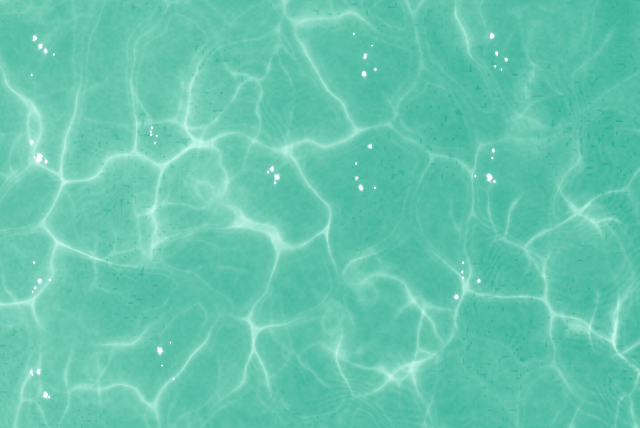
A Shadertoy shader for this texture:

```glsl
// Sunlit shallow turquoise water: a warped cellular net of broken caustic lines
// over soft swells, with frayed filaments, ring ripples, specks and sun glints.
// Light is summed as one level (the red value) and then coloured by a ramp.

const vec3 DEEP = vec3(0.25, 0.71, 0.61);
const vec3 MID  = vec3(0.39, 0.77, 0.68);
const vec3 PALE = vec3(0.70, 0.94, 0.87);
const vec3 GLINT = vec3(0.97, 1.0, 1.0);
const vec2 NET_SCALE = vec2(5.2, 4.2);       // caustic cells per canvas height
const vec2 FILAMENT_SCALE = vec2(9.5, 6.5);
const float NET_WARP = 0.36;
const float LINE_WIDTH = 0.026;              // in cell units
const float GLOW_WIDTH = 0.13;
const float LEVEL_LEFT = 0.372, LEVEL_RIGHT = 0.292;
const float MOTTLE = 0.05, GRAIN = 0.075;
const float GLINT_GRID = 4.0;

vec2 hash2(vec2 p) {
    vec3 q = fract(p.xyx * vec3(0.1031, 0.1030, 0.0973));
    q += dot(q, q.yzx + 33.33);
    return fract((q.xx + q.yz) * q.zy);
}

float valueNoise(vec2 p) {
    vec2 i = floor(p), f = fract(p);
    f = f * f * (3.0 - 2.0 * f);
    return mix(mix(hash2(i).x, hash2(i + vec2(1, 0)).x, f.x),
               mix(hash2(i + vec2(0, 1)).x, hash2(i + vec2(1, 1)).x, f.x), f.y);
}

// Layered sines, about -1 to 1
float swell(vec2 p) {
    float sum = 0.0, amp = 0.5;
    for (int i = 0; i < 5; i++) {
        sum += amp * sin(p.x + 1.4 * sin(p.y + float(i)));
        p = mat2(0.8, 0.6, -0.6, 0.8) * p * 1.7 + 2.3;
        amp *= 0.55;
    }
    return sum;
}

// Distance to the nearest cell border, softly joined so that corners flare
float borderDistance(vec2 p) {
    vec2 cell = floor(p), f = fract(p), nearest = vec2(0), home = vec2(0);
    float best = 9.0;
    for (int y = -1; y <= 1; y++)
    for (int x = -1; x <= 1; x++) {
        vec2 g = vec2(x, y);
        vec2 r = g + 0.05 + 0.9 * hash2(cell + g) - f;
        if (dot(r, r) < best) { best = dot(r, r); nearest = r; home = g; }
    }
    float sum = 1e-6;
    for (int y = -2; y <= 2; y++)
    for (int x = -2; x <= 2; x++) {
        vec2 g = home + vec2(x, y);
        if (x == 0 && y == 0) continue;
        vec2 r = g + 0.05 + 0.9 * hash2(cell + g) - f;
        sum += exp(-26.0 * dot(0.5 * (nearest + r), normalize(r - nearest)));
    }
    return -log(sum) / 26.0;
}

// Clusters of small white sun reflections, each kept inside its grid cell
float glints(vec2 p) {
    vec2 cell = floor(p * GLINT_GRID), f = fract(p * GLINT_GRID);
    if (hash2(cell + 41.0).x > 0.62) return 0.0;
    vec2 centre = 0.35 + 0.3 * hash2(cell + 7.0);
    float light = 0.0;
    for (int i = 0; i < 5; i++) {
        vec2 h = hash2(cell * 5.0 + float(i) * 17.3 + 3.0);
        vec2 d = (f - centre - (h - 0.5) * vec2(0.26, 0.42)) / GLINT_GRID;
        float radius = mix(0.002, 0.0085, pow(hash2(h * 91.0 + cell).x, 3.0));
        float dist = length(d * vec2(1.0, 0.8)) * (0.75 + 0.6 * valueNoise(p * 190.0));
        light += smoothstep(radius * 1.5, radius * 0.3, dist) + 0.4 * exp(-dist / radius);
    }
    vec2 edge = smoothstep(0.0, 0.12, f) * smoothstep(1.0, 0.88, f);
    return min(light, 1.0) * edge.x * edge.y;
}

void mainImage(out vec4 fragColor, in vec2 fragCoord) {
    vec2 p = fragCoord / iResolution.y;
    vec2 uv = fragCoord / iResolution.xy;
    vec2 warp = vec2(swell(p * 7.0), swell(p.yx * 6.0 + 4.7));
    float broad = swell(p * 3.6 + 1.0);
    float rough = smoothstep(0.25, 0.95, 0.55 * uv.x + 0.6 * (1.0 - uv.y) + 0.35 * broad);
    float fray = valueNoise(p * 45.0) - 0.5;

    // Water body: light on the left, deeper on the right
    float level = mix(LEVEL_LEFT, LEVEL_RIGHT, smoothstep(0.1, 1.0, uv.x));
    level += 0.022 * broad + 0.016 * warp.x;

    // Main caustic net: lines fade in and out, with a faint twin beside them
    float d = borderDistance(p * NET_SCALE + NET_WARP * warp + 0.35 * broad + 3.0);
    d += 0.022 * fray;
    float fade = smoothstep(0.28, 0.78, valueNoise(p * 6.5 + 9.0));
    float strength = mix(0.1, 1.0, fade) * (0.8 + 0.5 * fray);
    float width = LINE_WIDTH * mix(0.65, 1.5, valueNoise(p * 9.0 + 30.0));
    level += 0.25 * strength * exp(-max(d, -0.005) / width);
    level += (0.03 + 0.06 * fade) * exp(-max(d, 0.0) / GLOW_WIDTH);
    float gap = 0.04 + 0.14 * valueNoise(p * 7.0 + 80.0);
    level += 0.07 * (1.0 - 0.6 * fade) * exp(-abs(d - gap) / 0.02);

    // Frayed filaments, gathered in the lower and right parts
    float thin = borderDistance(p * FILAMENT_SCALE + 0.8 * warp.yx + 20.0) + 0.07 * fray;
    float patchy = smoothstep(0.35, 0.8, valueNoise(p * 8.0 + 50.0));
    level += (0.07 + 0.15 * rough) * patchy * exp(-max(thin, 0.0) / 0.05);

    // Pale sandy patches at the upper right
    float sand = smoothstep(0.7, 0.88, valueNoise(p * vec2(8.0, 11.0) + 0.3 * warp + 70.0));
    level += 0.16 * sand * smoothstep(0.6, 0.85, uv.x) * smoothstep(0.35, 0.6, uv.y);

    // Broken ring ripples, mottling, grain and dark specks
    float ring = sin(38.0 * swell(p * 8.0 + 12.0) + 60.0 * p.y);
    level += (0.008 + 0.022 * rough) * ring * valueNoise(p * 14.0 + 5.0);
    level += MOTTLE * (valueNoise(p * 24.0 + 2.0 * warp) - 0.5);
    level += GRAIN * (0.6 * valueNoise(p * 160.0) + 0.4 * valueNoise(p * 75.0) - 0.5);
    float speck = smoothstep(0.78, 0.95, valueNoise(p * 120.0 + 33.0));
    level -= 0.09 * speck * smoothstep(0.4, 0.75, valueNoise(p * 6.0 + 15.0));

    // Colour ramp, then glints on top
    vec3 water = mix(DEEP, MID, clamp((level - DEEP.r) / (MID.r - DEEP.r), -0.5, 1.0));
    water = mix(water, PALE, clamp((level - MID.r) / (PALE.r - MID.r), 0.0, 1.15));
    fragColor = vec4(clamp(mix(water, GLINT, glints(p)), 0.0, 1.0), 1.0);
}
```
